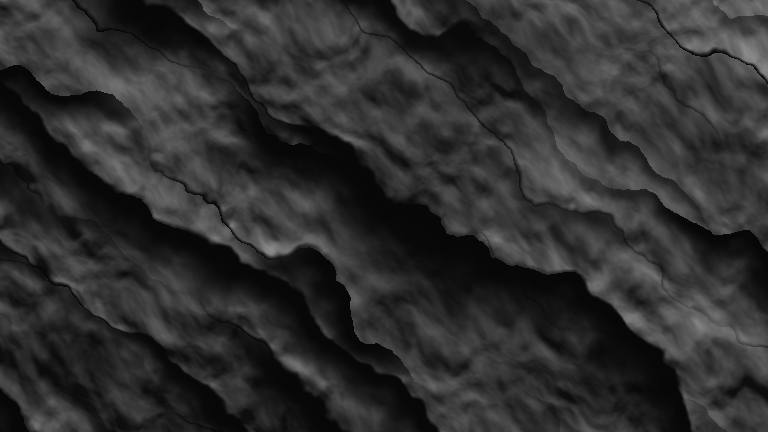
Write a Shadertoy shader that draws this texture.

```glsl
const vec2 ALONG = vec2(0.77, -0.64);    // run of the ledges
const vec2 ACROSS = vec2(-0.64, -0.77);  // downhill, toward the shadows
const float LEDGE_SPACING = 0.35;
const float CRACK_SPACING = 0.19;
const float LEDGE_COVER = 0.68;
const float CRACK_COVER = 0.42;
const float WANDER = 0.34;
const float JAGGEDNESS = 0.07;
const float LIP_SOFTNESS = 0.012;
const float LIP_GLOW = 0.28;
const float ROCK_TONE = 0.222;
const float SLOPE_LIGHT = 0.045;
const float PATCH_CONTRAST = 0.28;
const float STREAK_CONTRAST = 0.17;
const float RELIEF_CONTRAST = 0.42;
const float SHADOW_TONE = 0.028;

float hash(vec2 p) {
    vec3 h = fract(vec3(p.xyx) * 0.1031);
    h += dot(h, h.yzx + 33.33);
    return fract((h.x + h.y) * h.z);
}

float noise(vec2 p) {
    vec2 cell = floor(p);
    vec2 f = fract(p);
    f = f * f * (3.0 - 2.0 * f);
    float low = mix(hash(cell), hash(cell + vec2(1, 0)), f.x);
    float high = mix(hash(cell + vec2(0, 1)), hash(cell + vec2(1, 1)), f.x);
    return mix(low, high, f.y);
}

float fbm(vec2 p) {
    const mat2 turn = mat2(1.6, 1.2, -1.2, 1.6);
    float sum = 0.0;
    float weight = 0.5;
    for (int i = 0; i < 4; i++) {
        sum += weight * noise(p);
        p = turn * p + 7.3;
        weight *= 0.5;
    }
    return sum / 0.9375;
}

// Light left by overlapping slabs: a sharp lip, then a shadow that fades out
float slabLight(vec2 q, float spacing, float cover, float seed) {
    float bend = WANDER * (fbm(q * vec2(2.2, 1.9) + seed) - 0.5);
    float jag = JAGGEDNESS * (fbm(q * vec2(11.0, 8.0) - seed) - 0.5);
    float slab = (q.y + bend + jag) / spacing + seed;
    float id = floor(slab);
    float depth = slab - id;

    float run = noise(vec2(q.x * 2.3 + 31.0 * hash(vec2(id, seed)), id + 0.5));
    float strength = smoothstep(0.82 - cover, 1.12 - cover, run);
    float reach = mix(0.12, 0.72, strength * smoothstep(0.2, 0.9, run));

    float shadow = smoothstep(0.12 * reach, reach, depth);
    float lip = smoothstep(0.0, LIP_SOFTNESS / spacing, 1.0 - depth);
    float glow = 1.0 + LIP_GLOW * smoothstep(0.55, 1.0, depth);
    return mix(1.0, shadow * lip * glow, strength);
}

// Small chipped facets, lit from one side
float relief(vec2 q) {
    vec2 p = q * vec2(11.0, 17.0);
    p += 1.6 * fbm(q * 6.0);
    vec2 lightStep = vec2(0.10, 0.20);
    return fbm(p + lightStep) - fbm(p - lightStep);
}

void mainImage(out vec4 fragColor, in vec2 fragCoord) {
    vec2 p = fragCoord / iResolution.y;
    vec2 uv = fragCoord / iResolution.xy;
    vec2 q = vec2(dot(p, ALONG), dot(p, ACROSS)) + 5.0;

    // Rock surface
    float tone = ROCK_TONE + SLOPE_LIGHT * (uv.x + uv.y - 1.0);
    tone += PATCH_CONTRAST * (fbm(q * vec2(3.0, 5.0)) - 0.5);
    vec2 fibre = q + 0.05 * fbm(q * 5.0);
    tone += STREAK_CONTRAST * (fbm(fibre * vec2(9.0, 32.0)) - 0.5);
    tone += RELIEF_CONTRAST * relief(q);

    // Broad ledges and finer cracks
    float light = slabLight(q, LEDGE_SPACING, LEDGE_COVER, 2.7);
    light *= slabLight(q, CRACK_SPACING, CRACK_COVER, 9.4);

    float grey = mix(SHADOW_TONE, max(tone, 0.05), light);
    fragColor = vec4(vec3(clamp(grey, 0.0, 1.0)), 1.0);
}
```
